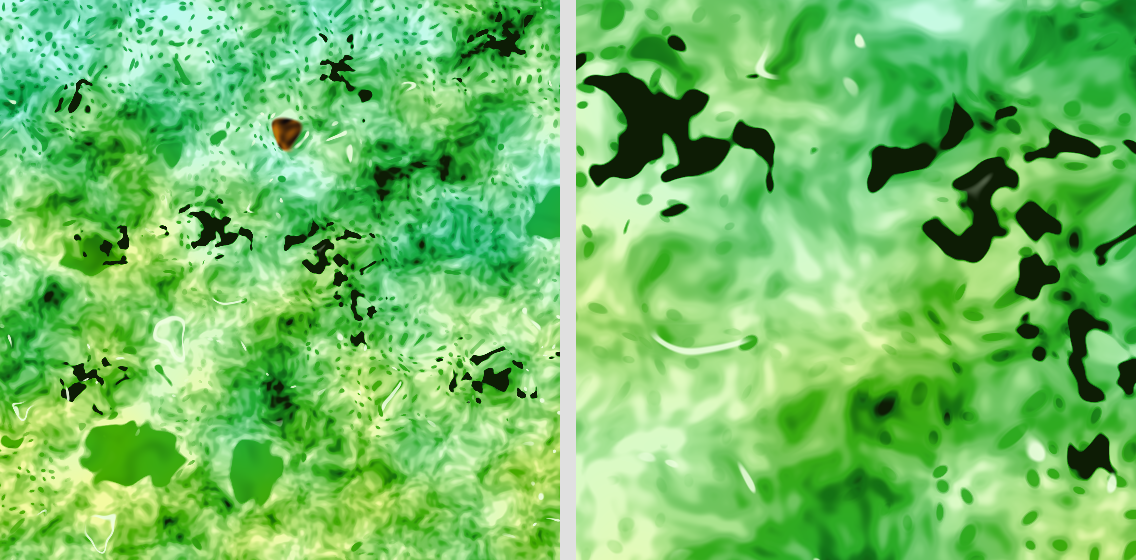
Left: the whole. Right: its middle third, enlarged.
A Shadertoy shader for this texture:

```glsl
#define INK    vec3(0.05, 0.11, 0.02)
#define DEEP   vec3(0.07, 0.45, 0.09)
#define GREEN  vec3(0.17, 0.67, 0.15)
#define LEAF   vec3(0.41, 0.77, 0.40)
#define MINT   vec3(0.63, 0.89, 0.59)
#define PALE   vec3(0.84, 0.98, 0.79)
#define RUST   vec3(0.48, 0.27, 0.02)
#define PORE_SCALE 46.0
#define CLUMP_SCALE 4.0
#define POOL_SCALE 2.7
#define RELIEF 0.75
#define TINT   vec3(0.075, 0.0, -0.11)

vec3 hash3(vec2 p) {
    vec3 q = fract(p.xyx * vec3(0.1031, 0.1030, 0.0973));
    q += dot(q, q.yxz + 33.33);
    return fract((q.xxy + q.yzz) * q.zyx);
}

mat2 rotation(float a) {
    float c = cos(a), s = sin(a);
    return mat2(c, s, -s, c);
}

float cornerSlope(vec2 cell, vec2 offset) {
    float a = 6.2832 * hash3(cell + 71.0).x;
    return dot(vec2(cos(a), sin(a)), offset);
}

// Gradient noise scaled to roughly unit deviation
float noise(vec2 p) {
    vec2 i = floor(p), f = p - i, e = vec2(1.0, 0.0);
    vec2 u = f * f * f * (f * (f * 6.0 - 15.0) + 10.0);
    float low = mix(cornerSlope(i, f), cornerSlope(i + e, f - e), u.x);
    float high = mix(cornerSlope(i + e.yx, f - e.yx), cornerSlope(i + 1.0, f - 1.0), u.x);
    return 4.0 * mix(low, high, u.y);
}

// Distance to the nearest of randomly sized, turned ellipses
float scatter(vec2 p, float share, float seed) {
    float nearest = 9.0;
    for (int y = -1; y <= 1; y++)
    for (int x = -1; x <= 1; x++) {
        vec2 cell = floor(p) + vec2(x, y);
        vec3 h = hash3(cell + seed);
        if (hash3(cell + seed + 37.0).y > share) continue;
        vec2 q = rotation(6.2832 * h.z) * (p - cell - 0.2 - 0.6 * h.xy);
        float size = mix(0.5, 1.0, hash3(cell + seed + 59.0).x);
        nearest = min(nearest, length(q * vec2(1.0, 1.5)) / size);
    }
    return nearest;
}

float inside(float edge, float blur, float d) {
    return 1.0 - smoothstep(edge - blur, edge + blur, d);
}

float relief(vec2 p) {
    return 0.6 * noise(p * 9.0) + 0.4 * noise(p * 21.0 + 5.0) + 0.2 * noise(p * 47.0);
}

vec3 palette(float t) {
    vec3 c = mix(INK, DEEP, smoothstep(-2.3, -1.6, t));
    c = mix(c, GREEN, smoothstep(-1.6, -0.9, t));
    c = mix(c, LEAF, smoothstep(-0.85, -0.1, t));
    c = mix(c, MINT, smoothstep(-0.1, 0.75, t));
    return mix(c, PALE, smoothstep(0.75, 1.6, t));
}

void mainImage(out vec4 fragColor, in vec2 fragCoord) {
    vec2 uv = fragCoord / iResolution.y;
    vec2 wobble = vec2(noise(uv * 17.0), noise(uv * 17.0 + 40.0));
    vec2 p = uv + 0.005 * wobble;
    vec2 slanted = rotation(-0.5) * p * vec2(1.0, 1.0);
    slanted.y *= 1.6;

    // Broad patches, mottling and slanted relief
    float tone = 0.14 + 0.48 * noise(slanted * 2.6 + 3.0) + 0.42 * noise(slanted * 6.0 + 11.0);
    tone += 0.34 * noise(p * 15.0 + 7.0) + 0.32 * noise(p * 36.0) + 0.27 * noise(p * 83.0);
    tone += RELIEF * (relief(p) - relief(p + vec2(-0.006, 0.011)));

    // Green pores in a pale web, gathered in patches
    float patches = smoothstep(-0.4, 0.8, noise(p * 3.6 + 19.0) + 0.9 * (uv.y - 0.45));
    float poreDistance = scatter(p * PORE_SCALE + 0.25 * wobble.yx, 0.85, 3.0);
    float pore = inside(0.3, 0.08, poreDistance) * patches;
    float web = smoothstep(0.38, 0.6, poreDistance) * patches;
    tone = mix(tone + 0.3 * web, min(tone - 0.6, -1.0), 0.85 * pore);
    float hole = inside(0.27, 0.06, scatter(p * 19.0 + 0.15 * wobble, 0.14, 23.0));
    tone = mix(tone, -1.25, 0.85 * hole);

    // Smooth pools with ragged pale rims
    float pool = scatter(p * POOL_SCALE, 0.3, 8.0);
    pool += 0.07 * noise(p * 9.0 + 31.0) + 0.035 * noise(p * 31.0);
    tone += 0.9 * inside(0.37, 0.1, pool) * smoothstep(0.2, 0.28, pool);
    float poolTone = -0.95 + 0.12 * noise(p * 24.0);
    tone = mix(tone, poolTone, inside(0.22, 0.02, pool));

    // Broken black clumps in a green shade
    float clump = scatter(p * CLUMP_SCALE, 0.36, 14.0);
    tone -= 0.6 * inside(0.3, 0.3, clump);
    float crumbs = noise(p * 39.0 + 13.0) + 0.4 * noise(p * 78.0) + 0.45 - 5.0 * clump;
    tone = mix(tone, -2.6, smoothstep(-0.1, 0.3, crumbs));

    // Emerald above, yellow green below
    float warmth = clamp(0.6 * noise(p * 2.8 + 50.0) + 0.35 * noise(p * 8.0) + 1.8 * (0.5 - uv.y), -1.5, 1.5);
    vec3 color = palette(tone) + TINT * warmth * smoothstep(-2.2, -0.8, tone);

    // Rust spots with dark grains
    float rust = scatter(p * 3.0, 0.25, 27.0) + 0.02 * noise(p * 26.0);
    vec3 rustColor = RUST * (0.85 + 0.4 * noise(p * 55.0 + 9.0));
    color = mix(color, clamp(rustColor, 0.04, 0.7), inside(0.12, 0.025, rust));

    // White curls and short wet glints
    float curl = abs(scatter(p * 8.0 + 0.08 * wobble, 0.22, 41.0) - 0.26);
    float glint = inside(0.04, 0.02, curl) * smoothstep(0.1, 0.6, noise(p * 11.0 + 61.0));
    float fleck = inside(0.24, 0.07, scatter(p * 38.0 + 0.2 * wobble, 0.16, 53.0));
    glint = max(glint, fleck * smoothstep(0.0, 0.9, noise(p * 4.5 + 77.0)));
    color = mix(color, vec3(0.93, 1.0, 0.88), 0.9 * glint);

    fragColor = vec4(clamp(color, 0.0, 1.0), 1.0);
}
```
